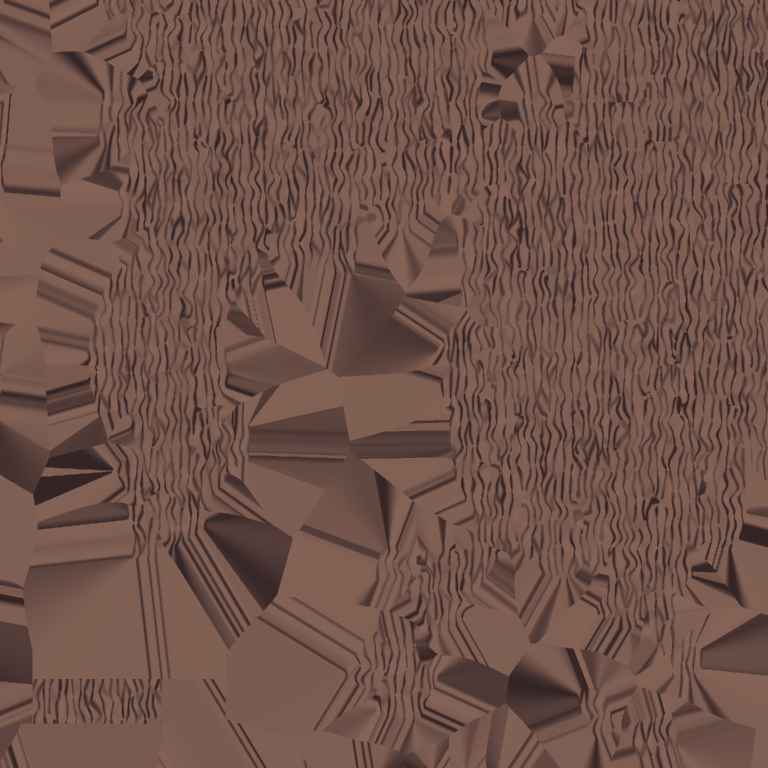
Give the GLSL for this texture, as a three.js fragment shader.

```glsl
// Bark with missing patches: islands of fine vertical cracks, and between them
// gaps filled by smearing each island's rim outwards. Islands are tilted rounded
// boxes on a grid; a gap takes the grain at its nearest island point.

#define LIGHT_BARK vec3(0.525, 0.392, 0.340)
#define DARK_CRACK vec3(0.200, 0.140, 0.145)
#define ISLAND_CELL vec2(0.042, 0.058)
#define ISLAND_LEVEL 0.47
#define ISLAND_TILT 1.3
#define GRAIN_SCALE vec2(100.0, 31.0)
#define CRACK_WIDTH 0.30
#define CRACK_DEPTH 1.25
#define MOTTLE 0.13
#define SAMPLE_STEP 0.00098

varying vec2 vUv;

float hash(vec2 p) {
  return fract(sin(dot(p, vec2(127.1, 311.7))) * 43758.5453);
}

vec2 hash2(vec2 p) {
  return vec2(hash(p), hash(p + 57.3));
}

float noise(vec2 p) {
  vec2 i = floor(p);
  vec2 f = fract(p);
  f = f * f * (3.0 - 2.0 * f);
  return mix(mix(hash(i), hash(i + vec2(1.0, 0.0)), f.x),
             mix(hash(i + vec2(0.0, 1.0)), hash(i + 1.0), f.x), f.y);
}

// Crack darkness, 0 to 1: upright borders of stretched Voronoi cells.
float grain(vec2 p) {
  vec2 g = p * GRAIN_SCALE;
  g.x += 0.9 * noise(p * vec2(45.0, 60.0));
  vec2 cell = floor(g);
  vec2 first = vec2(9.0);
  vec2 second = vec2(9.0);
  for (int y = -1; y <= 1; y++) {
    for (int x = -1; x <= 1; x++) {
      vec2 c = cell + vec2(float(x), float(y));
      vec2 site = c + 0.1 + 0.8 * hash2(c) - g;
      float d = dot(site, site);
      if (d < dot(first, first)) {
        second = first;
        first = site;
      } else if (d < dot(second, second)) {
        second = site;
      }
    }
  }
  vec2 across = normalize(second - first);
  float border = dot(0.5 * (first + second), across);
  float upright = smoothstep(0.2, 0.85, abs(across.x));
  float depth = CRACK_DEPTH * (0.2 + 0.8 * noise(p * vec2(75.0, 38.0) + 7.0));
  float crack = depth * upright * (1.0 - smoothstep(0.0, CRACK_WIDTH, border));
  return clamp(crack + MOTTLE * noise(p * vec2(130.0, 55.0) + 31.0), 0.0, 1.0);
}

// Whether a grid cell holds an island: tall clusters plus a few strays.
bool hasIsland(vec2 c) {
  float cluster = noise(c * vec2(0.27, 0.15) + 3.7);
  return cluster + 0.30 * (hash(c + 11.9) - 0.5) > ISLAND_LEVEL;
}

// Closest point of all islands; p itself when it lies inside one.
vec2 nearestIsland(vec2 p) {
  vec2 home = floor(p / ISLAND_CELL);
  vec2 best = p;
  float bestDist = 9.0;
  for (int y = -3; y <= 3; y++) {
    for (int x = -4; x <= 4; x++) {
      vec2 c = home + vec2(float(x), float(y));
      if (!hasIsland(c)) continue;
      vec2 rnd = hash2(c + 23.1);
      vec2 center = (c + 0.5 + 0.5 * (rnd - 0.5)) * ISLAND_CELL;
      vec2 halfSize = ISLAND_CELL * (0.42 + 0.32 * rnd.yx);
      float angle = ISLAND_TILT * (hash(c + 41.7) - 0.5);
      mat2 turn = mat2(cos(angle), sin(angle), -sin(angle), cos(angle));
      float radius = 0.75 * hash(c + 77.7) * halfSize.x;
      vec2 local = (p - center) * turn;
      vec2 core = clamp(local, radius - halfSize, halfSize - radius);
      vec2 away = local - core;
      float len = length(away);
      float dist = len - radius;
      if (dist <= 0.0) return p;
      if (dist < bestDist) {
        bestDist = dist;
        best = center + turn * (core + away * (radius / len));
      }
    }
  }
  return best;
}

void main() {
  // Average four samples to smooth the edges.
  float shade = 0.0;
  for (int j = 0; j < 2; j++) {
    for (int i = 0; i < 2; i++) {
      vec2 offset = (vec2(float(i), float(j)) - 0.5) * SAMPLE_STEP;
      shade += 0.25 * grain(nearestIsland(vUv + offset));
    }
  }
  gl_FragColor = vec4(mix(LIGHT_BARK, DARK_CRACK, shade), 1.0);
}
```
